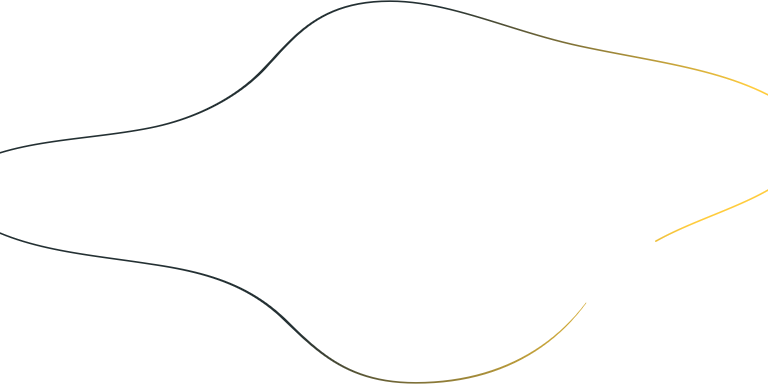
Give the GLSL for this background, as a WebGL 2 fragment shader.

```glsl
#version 300 es
precision highp float;
// Two thin flowing ribbons and a short stray stroke on a white ground.
// Each is a chain of cubic Bezier arcs with varying width, measured as a
// signed distance and tinted by one diagonal gradient from slate to gold.

uniform vec2 u_resolution;
out vec4 outColor;

const vec3 WHITE = vec3(1.0);
const vec3 SLATE = vec3(0.14, 0.19, 0.20);
const vec3 GOLD = vec3(1.0, 0.80, 0.24);
const int STEPS = 24;

vec2 bezier(vec2 a, vec2 b, vec2 c, vec2 d, float t) {
  float s = 1.0 - t;
  return s * s * s * a + 3.0 * s * s * t * b + 3.0 * s * t * t * c + t * t * t * d;
}

// Signed distance to an arc; width holds half widths at start, middle handle and end.
float arc(vec2 p, vec2 a, vec2 b, vec2 c, vec2 d, vec3 width) {
  float nearest = 10.0;
  vec2 from = a;
  for (int i = 1; i <= STEPS; i++) {
    vec2 to = bezier(a, b, c, d, float(i) / float(STEPS));
    vec2 along = to - from;
    float h = clamp(dot(p - from, along) / dot(along, along), 0.0, 1.0);
    float t = (float(i - 1) + h) / float(STEPS);
    float halfWidth = mix(mix(width.x, width.y, t), mix(width.y, width.z, t), t);
    nearest = min(nearest, length(p - from - h * along) - halfWidth);
    from = to;
  }
  return nearest;
}

float upperRibbon(vec2 p, vec3 even, vec3 swell) {
  vec2 shoulder = vec2(0.391, 0.667), rise = vec2(0.690, 0.823);
  vec2 crest = vec2(1.016, 0.997), slope = vec2(1.510, 0.880);
  float d = arc(p, vec2(0.0, 0.602), vec2(0.117, 0.638), vec2(0.260, 0.641), shoulder, even);
  d = min(d, arc(p, shoulder, vec2(0.521, 0.693), vec2(0.625, 0.753), rise, swell));
  d = min(d, arc(p, rise, vec2(0.768, 0.906), vec2(0.833, 0.997), crest, swell.zyx));
  d = min(d, arc(p, crest, vec2(1.172, 0.997), vec2(1.328, 0.919), slope, even));
  return min(d, arc(p, slope, vec2(1.693, 0.841), vec2(1.862, 0.823), vec2(2.0, 0.753), even));
}

float lowerRibbon(vec2 p, vec3 even, vec3 swell, vec3 taper) {
  vec2 shoulder = vec2(0.391, 0.3125), drop = vec2(0.742, 0.167);
  vec2 trough = vec2(1.083, 0.003), tip = vec2(1.526, 0.211);
  float d = arc(p, vec2(0.0, 0.393), vec2(0.117, 0.344), vec2(0.260, 0.333), shoulder, even);
  d = min(d, arc(p, shoulder, vec2(0.534, 0.292), vec2(0.646, 0.260), drop, swell));
  d = min(d, arc(p, drop, vec2(0.833, 0.078), vec2(0.911, 0.003), trough, swell.zyx));
  return min(d, arc(p, trough, vec2(1.276, 0.003), vec2(1.427, 0.078), tip, taper));
}

float strayStroke(vec2 p, vec3 width) {
  return arc(p, vec2(1.708, 0.372), vec2(1.797, 0.422), vec2(1.914, 0.456), vec2(2.0, 0.505), width);
}

vec3 ribbonColor(vec2 p) {
  float t = (p.x + 0.45 * (1.0 - p.y) - 1.16) / 0.90;
  return mix(SLATE, GOLD, clamp(t, 0.0, 1.0));
}

void main() {
  // The canvas spans 2 by 1 units.
  vec2 p = gl_FragCoord.xy / u_resolution * vec2(2.0, 1.0);
  float pixel = 1.0 / u_resolution.y;

  vec3 even = vec3(0.0021);
  vec3 swell = vec3(0.0021, 0.0025, 0.0032);
  vec3 taper = vec3(0.0021, 0.0034, 0.0008);

  float d = min(upperRibbon(p, even, swell), lowerRibbon(p, even, swell, taper));
  d = min(d, strayStroke(p, even));

  float coverage = clamp(0.5 - d / pixel, 0.0, 1.0);
  outColor = vec4(mix(WHITE, ribbonColor(p), coverage), 1.0);
}
```
